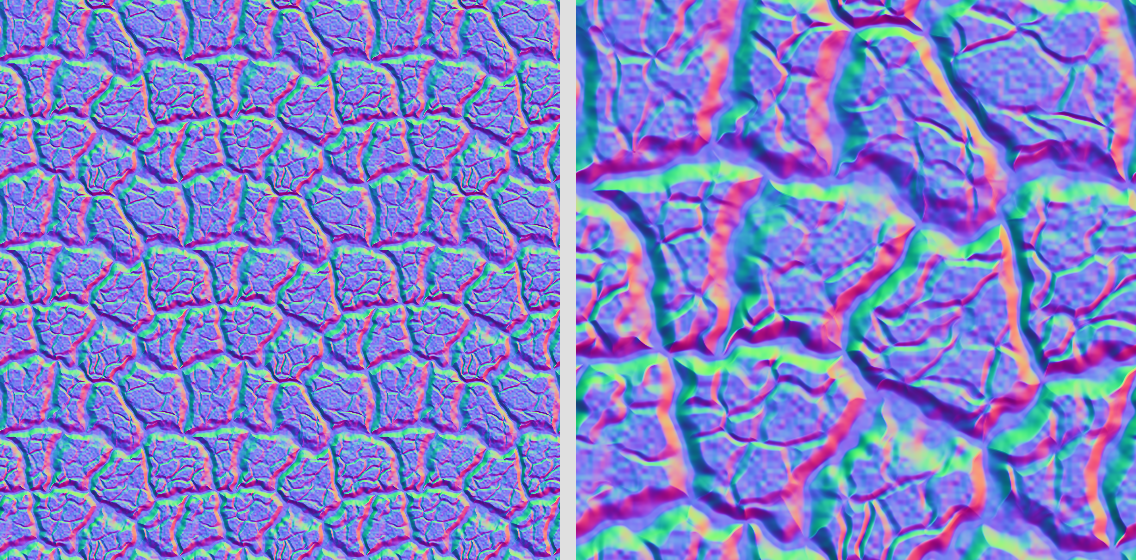
Left, the full canvas; right, a detail of the centre.
This texture map is drawn by a Shadertoy shader. Its source:

```glsl
#define REPEATS 3.0
#define PLATE_GRID vec2(4.0, 3.0)
#define CHIP_GRID vec2(11.0, 11.0)
#define GROOVE_HALF_WIDTH 0.005
#define BEVEL_WIDTH 0.036
#define PLATE_HEIGHT 0.042
#define CHIP_HEIGHT 0.016
#define ROUGHNESS 0.014
#define WARP 0.075
#define NORMAL_STEP 0.004
#define BLUE_RANGE vec2(0.29, 0.95)
#define SEED 7.0

// Integer hash of a lattice cell, wrapped to the given period
vec3 hashCell(vec2 cell, vec2 period, float seed) {
    vec2 wrapped = floor(mod(cell + 0.5, period));
    uvec3 v = uvec3(vec3(wrapped, seed + SEED));
    v = v * 1664525u + 1013904223u;
    v.x += v.y * v.z; v.y += v.z * v.x; v.z += v.x * v.y;
    v ^= v >> 16u;
    v.x += v.y * v.z; v.y += v.z * v.x; v.z += v.x * v.y;
    return vec3(v >> 8u) / 16777216.0;
}

// Periodic value noise, two channels centred on zero
vec2 noise(vec2 p, float freq, float seed) {
    p *= freq;
    vec2 cell = floor(p), f = p - cell;
    f = f * f * (3.0 - 2.0 * f);
    vec2 period = vec2(freq);
    vec2 a = hashCell(cell, period, seed).xy;
    vec2 b = hashCell(cell + vec2(1, 0), period, seed).xy;
    vec2 c = hashCell(cell + vec2(0, 1), period, seed).xy;
    vec2 d = hashCell(cell + vec2(1, 1), period, seed).xy;
    return mix(mix(a, b, f.x), mix(c, d, f.x), f.y) - 0.5;
}

// Periodic Voronoi: x = distance to the cell border, y = random value of the cell
vec2 voronoi(vec2 p, vec2 grid, float jitter, float seed) {
    vec2 base = floor(p * grid), nearestCell = base, nearest = vec2(0.0);
    float best = 1e3, level = 0.0;
    for (int j = -1; j <= 1; j++)
    for (int i = -1; i <= 1; i++) {
        vec2 cell = base + vec2(i, j);
        vec3 rnd = hashCell(cell, grid, seed);
        vec2 toSite = (cell + 0.5 + jitter * (rnd.xy - 0.5)) / grid - p;
        float dist = dot(toSite, toSite);
        if (dist < best) {
            best = dist;
            nearest = toSite;
            nearestCell = cell;
            level = rnd.z;
        }
    }
    float border = 1e3;
    for (int j = -1; j <= 1; j++)
    for (int i = -1; i <= 1; i++) {
        if (i == 0 && j == 0) continue;
        vec2 cell = nearestCell + vec2(i, j);
        vec2 rnd = hashCell(cell, grid, seed).xy;
        vec2 toSite = (cell + 0.5 + jitter * (rnd - 0.5)) / grid - p;
        border = min(border, dot(0.5 * (nearest + toSite), normalize(toSite - nearest)));
    }
    return vec2(border, level);
}

float surfaceHeight(vec2 p) {
    // Bent and ragged outlines
    vec2 bent = p + WARP * (noise(p, 3.0, 11.0) + noise(p, 7.0, 1.0) + 0.4 * noise(p, 16.0, 2.0));
    vec2 ragged = bent + 0.016 * noise(p, 38.0, 3.0);

    // Large plates with bevelled sides
    float plateEdge = voronoi(ragged, PLATE_GRID, 0.9, 4.0).x;
    float bevel = BEVEL_WIDTH * (1.0 + 0.6 * noise(p, 12.0, 5.0).x);
    float plate = smoothstep(GROOVE_HALF_WIDTH, GROOVE_HALF_WIDTH + bevel, plateEdge);

    // Smaller chips at uneven levels, parted by fine cracks
    vec2 chip = voronoi(ragged, CHIP_GRID, 0.95, 6.0);
    float chipTop = smoothstep(0.001, 0.016, chip.x);
    float wear = 0.75 + 0.8 * noise(p, 5.0, 7.0).x;
    float chips = CHIP_HEIGHT * wear * chipTop * (0.45 + chip.y);

    // Rubble in the cracks and light grain on the tops
    float rubble = noise(p, 20.0, 8.0).x + 0.8 * noise(p, 46.0, 9.0).x;
    float grain = 0.35 * noise(p, 90.0, 10.0).x;
    float bevelRubble = 1.0 - 0.6 * chipTop * plate;
    float rough = ROUGHNESS * (rubble * bevelRubble + grain);

    return PLATE_HEIGHT * plate + chips * plate + rough * (0.4 + 0.6 * plate);
}

void mainImage(out vec4 fragColor, in vec2 fragCoord) {
    vec2 p = fragCoord / iResolution.xy * REPEATS;

    // Tangent-space normal from height differences
    vec2 stepX = vec2(NORMAL_STEP, 0.0);
    float h = surfaceHeight(p);
    vec2 slope = vec2(surfaceHeight(p + stepX), surfaceHeight(p + stepX.yx)) - h;
    vec3 normal = normalize(vec3(-slope / NORMAL_STEP, 1.0));

    // Blue is deepened on the steep sides
    float blue = mix(BLUE_RANGE.x, BLUE_RANGE.y, normal.z);
    fragColor = vec4(0.5 + 0.5 * normal.xy, blue, 1.0);
}
```
